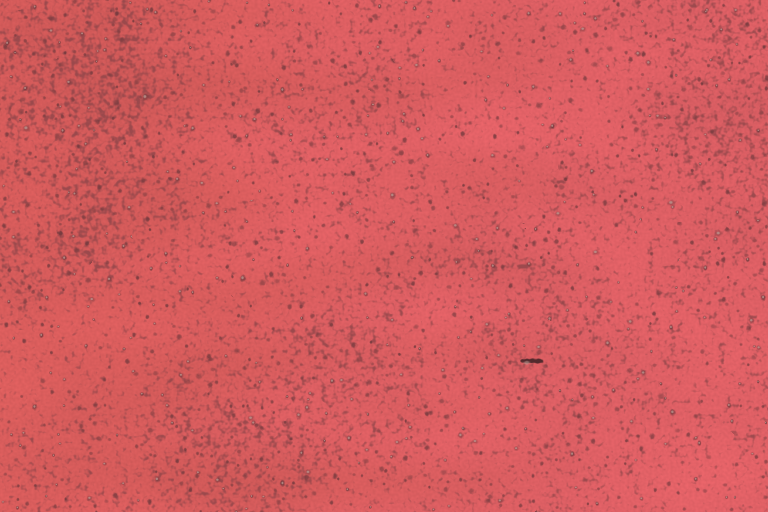
Give the GLSL for this texture, as a Shadertoy shader.

```glsl
// Weathered red paint: a soft coral coat, clouds of fine dark grime,
// and scattered rust pits, some with a pale chipped core.
// Grime is layered gradient noise; pits are jittered cells with wobbly rims.

#define PAINT_WARM  vec3(0.870, 0.372, 0.368)
#define PAINT_COOL  vec3(0.895, 0.385, 0.405)
#define GRIME_COLOR vec3(0.570, 0.275, 0.290)
#define PIT_COLOR   vec3(0.430, 0.220, 0.235)
#define CHIP_COLOR  vec3(0.740, 0.600, 0.570)
#define STAIN_SCALE 72.0
#define STAIN_LEVEL 0.06
#define GRAIN       0.055
#define PIT_CELLS   44.0
#define PIT_RADIUS  0.0052

vec3 hash3(vec2 p) {
    vec3 q = fract(p.xyx * vec3(0.1031, 0.1030, 0.0973));
    q += dot(q, q.yxz + 33.33);
    return fract((q.xxy + q.yzz) * q.zyx);
}

vec2 gradientAt(vec2 cell) {
    float angle = 6.2832 * hash3(cell + 57.0).x;
    return vec2(cos(angle), sin(angle));
}

float gradientNoise(vec2 p) {
    vec2 i = floor(p), f = fract(p);
    vec2 u = f * f * f * (f * (f * 6.0 - 15.0) + 10.0);
    vec2 e = vec2(1.0, 0.0);
    float a = dot(gradientAt(i), f);
    float b = dot(gradientAt(i + e.xy), f - e.xy);
    float c = dot(gradientAt(i + e.yx), f - e.yx);
    float d = dot(gradientAt(i + e.xx), f - e.xx);
    return mix(mix(a, b, u.x), mix(c, d, u.x), u.y);
}

float fbm(vec2 p) {
    float sum = 0.0, amp = 1.0;
    for (int i = 0; i < 4; i++) {
        sum += amp * gradientNoise(p);
        p = mat2(0.8, 0.6, -0.6, 0.8) * p * 2.1 + 11.3;
        amp *= 0.55;
    }
    return sum;
}

float patchAt(vec2 p, vec2 center, vec2 size) {
    vec2 d = (p - center) / size;
    return exp(-dot(d, d));
}

// Broad distribution of dirt, 0 = clean, 1 = heavily soiled
float grimeField(vec2 p) {
    float g = 0.28 + 0.38 * fbm(p * 3.2 + 4.0);
    g += 0.42 * patchAt(p, vec2(0.18, 0.78), vec2(0.30, 0.28));
    g += 0.38 * patchAt(p, vec2(0.50, 0.22), vec2(0.24, 0.22));
    g += 0.36 * patchAt(p, vec2(1.48, 0.75), vec2(0.20, 0.45));
    g -= 0.28 * patchAt(p, vec2(0.18, 0.32), vec2(0.26, 0.12));
    g -= 0.20 * patchAt(p, vec2(1.08, 0.82), vec2(0.22, 0.12));
    return clamp(g, 0.0, 1.0);
}

// x: dark pit coverage, y: pale core coverage
vec2 pits(vec2 p, float cells, float radius, float density, float paleShare) {
    vec2 cover = vec2(0.0), home = floor(p * cells);
    float px = 1.0 / iResolution.y;
    float wobble = 0.35 * gradientNoise(p * 190.0);
    for (int y = -1; y <= 1; y++)
    for (int x = -1; x <= 1; x++) {
        vec2 cell = home + vec2(x, y);
        vec3 place = hash3(cell + cells);
        vec3 kind = hash3(cell + cells + 301.0);
        float present = step(place.z, density);
        float r = radius * mix(0.45, 1.15, kind.x * kind.x);
        vec2 d = p - (cell + place.xy) / cells;
        d.x *= mix(0.8, 1.25, kind.z);
        float dist = length(d) + wobble * r;
        float rim = 1.0 - smoothstep(r * 0.35, r + px, dist);
        vec2 shift = vec2(-0.12, 0.18) * r;
        float core = 1.0 - smoothstep(r * 0.15, r * 0.45 + px * 0.6, length(d - shift));
        rim *= mix(0.5, 1.0, kind.z);
        core *= step(kind.y, paleShare);
        cover = max(cover, present * vec2(rim, core));
    }
    return cover;
}

void mainImage(out vec4 fragColor, in vec2 fragCoord) {
    vec2 p = fragCoord / iResolution.y;
    float grime = grimeField(p);

    // Paint coat: warm left, cooler right, faint horizontal brush drift
    float drift = gradientNoise(p * vec2(2.5, 9.0));
    vec3 color = mix(PAINT_WARM, PAINT_COOL, smoothstep(0.1, 1.2, p.x + 0.5 * drift));
    color *= 1.0 + 0.035 * drift - 0.07 * grime;
    color *= 1.0 + GRAIN * gradientNoise(p * 165.0 + 7.0);

    // Fine clustered grime
    float speckle = 0.65 * gradientNoise(p * STAIN_SCALE)
                  + 0.55 * gradientNoise(p * STAIN_SCALE * 2.1 + 19.0)
                  + 0.25 * gradientNoise(p * STAIN_SCALE * 0.3);
    float stain = smoothstep(STAIN_LEVEL, STAIN_LEVEL + 0.65, speckle + 0.5 * grime - 0.12);
    color = mix(color, GRIME_COLOR, 0.85 * stain);

    // Rust pits, then sparse larger chips
    vec2 small = pits(p, PIT_CELLS, PIT_RADIUS, 0.30 + 0.35 * grime, 0.28);
    vec2 large = pits(p, 11.0, PIT_RADIUS * 1.35, 0.22, 0.45);
    color = mix(color, PIT_COLOR, 0.80 * max(small.x, large.x));
    color = mix(color, CHIP_COLOR, 0.75 * max(small.y, large.y));

    // One short horizontal gouge with a pale torn end
    vec2 g = p - vec2(1.04, 0.295);
    float ragged = 0.003 * gradientNoise(p * 110.0);
    float gouge = length(vec2(max(abs(g.x) - 0.018, 0.0), g.y)) + ragged;
    color = mix(color, PIT_COLOR * 0.75, 1.0 - smoothstep(0.002, 0.006, gouge));
    float torn = length((g + vec2(0.012, 0.004)) * vec2(0.5, 1.0)) + ragged;
    color = mix(color, CHIP_COLOR, 0.6 * (1.0 - smoothstep(0.001, 0.005, torn)));

    fragColor = vec4(color, 1.0);
}
```
